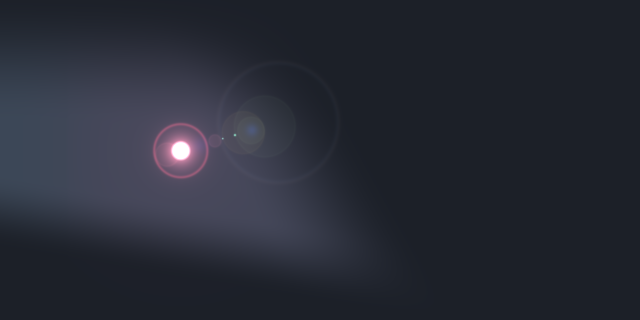
Give the GLSL for this background, as a Shadertoy shader.

```glsl
// Lens flare with pink core and ghost discs over a soft slate-blue haze on dark navy.

#define LIGHT vec2(0.565, 0.529)
#define AXIS vec2(0.305, 0.088)
#define BASE_COLOR vec3(0.110, 0.126, 0.158)
#define HAZE_LEFT vec3(0.235, 0.278, 0.340)
#define HAZE_MAIN vec3(0.262, 0.276, 0.345)
#define HALO_COLOR vec3(0.80, 0.38, 0.50)
#define RING_COLOR vec3(0.34, 0.07, 0.12)
#define RING_RADIUS 0.083
#define CORE_RADIUS 0.026

// Smooth bump around zero.
float bump(float x, float width) {
    return exp(-x * x / (width * width));
}

// Distance to a point on the flare axis; t = 0 is the light.
float axisDistance(vec2 p, float t) {
    return length(p - LIGHT - AXIS * t);
}

// Faint disc with a brighter rim.
vec3 ghost(vec2 p, float t, float radius, float rim, vec3 color) {
    float d = axisDistance(p, t);
    float fill = smoothstep(radius + 0.003, radius - 0.003, d);
    return color * (fill + rim * bump(d - radius, 0.004));
}

// Slanted patch of haze with soft borders.
vec3 background(vec2 p) {
    float bottomEdge = 0.335 - 0.165 * p.x;
    float rightEdge = 1.225 - 0.56 * p.y;
    float bottom = smoothstep(-0.11, 0.12, p.y - bottomEdge);
    float top = smoothstep(1.03, 0.62, p.y + 0.08 * p.x * p.x);
    float right = smoothstep(0.21, -0.25, p.x - rightEdge);
    vec3 haze = mix(HAZE_LEFT, HAZE_MAIN, smoothstep(0.0, 0.4, p.x));
    return mix(BASE_COLOR, haze, bottom * top * right);
}

vec3 lightSource(vec2 p) {
    float d = length(p - LIGHT);
    vec3 glow = HALO_COLOR * exp(-max(d - CORE_RADIUS, 0.0) / 0.025);
    glow += vec3(1.0) * smoothstep(CORE_RADIUS + 0.008, CORE_RADIUS - 0.008, d);
    glow += RING_COLOR * bump(d - RING_RADIUS, 0.0045);
    glow += vec3(0.035, 0.012, 0.025) * smoothstep(RING_RADIUS, RING_RADIUS - 0.006, d);

    // Wide violet veil with a faint straight left border.
    float veil = bump(d, 0.27) * smoothstep(0.205, 0.22, p.x);
    glow += vec3(0.035, 0.012, 0.025) * veil;
    glow += vec3(0.01, 0.02, 0.10) * bump(axisDistance(p, 0.2), 0.025);
    return glow;
}

vec3 ghosts(vec2 p) {
    vec3 sum = ghost(p, -0.14, 0.037, 0.7, vec3(0.065, 0.025, 0.030));
    sum += ghost(p, 0.35, 0.020, 0.4, vec3(0.085, 0.035, 0.050));
    sum += ghost(p, 0.64, 0.067, 0.4, vec3(0.038, 0.030, 0.010));
    sum += ghost(p, 0.72, 0.043, 0.3, vec3(0.025, 0.035, 0.022));
    sum += ghost(p, 0.86, 0.096, 0.6, vec3(0.018, 0.026, 0.016));

    // Blue spot and two sparkling points.
    sum += vec3(0.01, 0.05, 0.20) * bump(axisDistance(p, 0.73), 0.018);
    sum += vec3(0.30, 0.60, 0.55) * bump(axisDistance(p, 0.43), 0.0028);
    sum += vec3(0.35, 0.80, 0.65) * bump(axisDistance(p, 0.555), 0.0036);

    // Large outer ring, tinted across its width.
    float offset = axisDistance(p, 1.0) - 0.187;
    vec3 tint = mix(vec3(0.018, 0.024, 0.034), vec3(0.030, 0.024, 0.022),
                    smoothstep(-0.008, 0.008, offset));
    return sum + tint * bump(offset, 0.008);
}

void mainImage(out vec4 fragColor, in vec2 fragCoord) {
    vec2 p = fragCoord / iResolution.y;
    vec3 flare = clamp(lightSource(p) + ghosts(p), 0.0, 1.0);

    // Screen blend keeps the highlights soft.
    vec3 color = 1.0 - (1.0 - background(p)) * (1.0 - flare);
    fragColor = vec4(color, 1.0);
}
```
